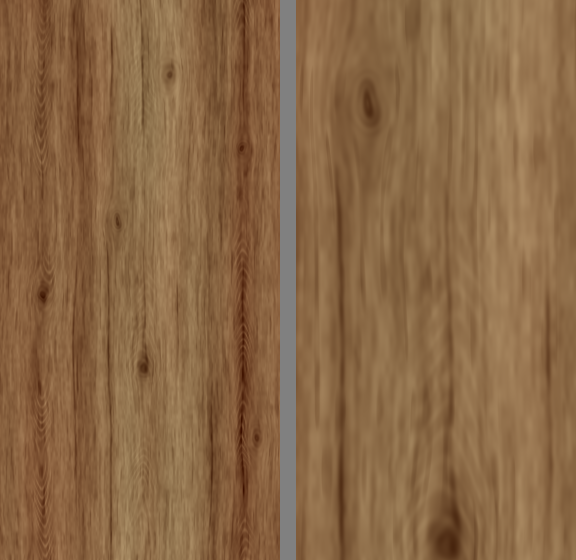
Left: the whole. Right: its middle third, enlarged.
Give the GLSL for this texture, as a Shadertoy shader.

```glsl
const float TAU = 6.2831853;

float hash(vec2 p) {
    vec3 q = fract(vec3(p.xyx) * 0.1031);
    q += dot(q, q.yzx + 33.33);
    return fract((q.x + q.y) * q.z);
}

float noise(vec2 p) {
    vec2 i = floor(p), f = fract(p);
    f = f * f * (3.0 - 2.0 * f);
    return mix(mix(hash(i), hash(i + vec2(1, 0)), f.x),
               mix(hash(i + vec2(0, 1)), hash(i + vec2(1, 1)), f.x), f.y);
}

// Noise centred on zero, stretched by separate frequencies
float streak(vec2 p, float across, float along, float seed) {
    return noise(p * vec2(across, along) + seed * 17.3) - 0.5;
}

float band(float x, float centre, float width) {
    float d = (x - centre) / width;
    return exp(-d * d);
}

float heartX(float m) { return 0.155 + 0.357 * m; }

// Knots zigzag between the three heart bands
vec2 knotCentre(float i) {
    float m = abs(2.0 - mod(i, 4.0));
    float middle = 1.0 - abs(m - 1.0);
    float shift = middle * 0.11 * sin(2.1 * (i - 1.0)) + 0.05 * step(i, 0.5);
    return vec2(heartX(m) + shift, 0.43 + 0.26 * i);
}

// Fibres spread sideways around each knot
float grainCoord(vec2 p) {
    float g = p.x + 0.022 * streak(p, 4.0, 2.2, 1.0) + 0.006 * streak(p, 14.0, 7.0, 2.0);
    for (float i = 0.0; i < 6.0; i++) {
        vec2 d = p - knotCentre(i);
        g -= 0.7 * d.x * exp(-dot(d / vec2(0.045, 0.085), d / vec2(0.045, 0.085)));
    }
    return g;
}

float knotTone(vec2 p, float i) {
    vec2 d = p - knotCentre(i);
    d += 0.016 * vec2(streak(p, 35.0, 22.0, 3.0), streak(p, 30.0, 25.0, 4.0));
    float size = mix(0.6, 1.1, hash(vec2(i, 5.0)));
    float r = length(d / vec2(0.023, 0.036)) / size;
    float halo = exp(-r * r * 0.45);
    float core = exp(-r * r * 3.0);
    float tail = band(d.x, 0.0, 0.018) * band(d.y, 0.0, 0.11);
    float rings = sin(r * 9.0 + 3.0 * noise(p * 40.0));
    return -0.30 * halo - 0.38 * core - 0.20 * tail + 0.10 * rings * halo;
}

// Nested arches along a heart band, fading in and out
float archTone(vec2 p, float g, float m) {
    float middle = 1.0 - abs(m - 1.0);
    float dx = g - heartX(m) - 0.025 * streak(p, 0.0, 3.0, 6.0 + m);
    float bend = sqrt(dx * dx + 0.00012) * mix(90.0, 60.0, middle);
    float side = m < 0.5 ? -1.0 : 1.0;
    float phase = 27.0 * p.y + side * bend + 2.6 * noise(p * vec2(14.0, 7.0));
    float line = pow(0.5 + 0.5 * sin(TAU * phase), 2.0) - 0.35;
    float patches = smoothstep(0.3, 0.7, noise(vec2(m * 9.0 + 2.0, p.y * 4.0)));
    float broken = 0.4 + noise(p * vec2(60.0, 30.0));
    return line * broken * patches * band(dx, 0.0, mix(0.025, 0.05, middle)) * mix(0.36, 0.17, middle);
}

// Thin dark splits that follow the fibres
float crackTone(vec2 p, float g, float i) {
    float x = 0.275 + 0.119 * i + 0.02 * streak(p, 0.0, 1.3, 20.0 + i);
    float present = smoothstep(0.42, 0.68, noise(vec2(i * 7.0 + 3.0, p.y * 2.3)));
    float ragged = 0.5 + noise(vec2(i * 5.0, p.y * 28.0));
    float d = g - x;
    return -present * (0.42 * ragged * band(d, 0.0, 0.0035) + 0.13 * band(d, 0.008, 0.016));
}

// Wide light and dark stripes of the boards
float boardTone(float x) {
    float t = 0.30 * band(x, 0.57, 0.17) + 0.12 * band(x, 0.41, 0.07);
    t -= 0.27 * band(x, 0.155, 0.026) + 0.13 * band(x, 0.29, 0.05);
    t -= 0.20 * band(x, 0.76, 0.04) + 0.30 * band(x, 0.868, 0.032);
    return t - 0.06 * band(x, 0.0, 0.09);
}

vec3 woodColour(float tone, float redness) {
    vec3 dark = vec3(0.40, 0.25, 0.14);
    vec3 mid = vec3(0.535, 0.387, 0.250);
    vec3 light = vec3(0.64, 0.50, 0.35);
    vec3 c = tone < 0.55 ? mix(dark, mid, tone / 0.55) : mix(mid, light, (tone - 0.55) / 0.45);
    return c + redness * vec3(0.022, -0.012, -0.008);
}

void mainImage(out vec4 fragColor, in vec2 fragCoord) {
    vec2 p = fragCoord / iResolution.x;
    float g = grainCoord(p);
    vec2 q = vec2(g, p.y);

    // Grain from broad stripes down to single fibres
    float tone = 0.55 + boardTone(g);
    tone += 0.28 * streak(q, 9.0, 0.9, 7.0) + 0.34 * streak(q, 32.0, 1.3, 8.0);
    tone += 0.30 * streak(q, 75.0, 3.5, 9.0) + 0.36 * streak(q, 150.0, 16.0, 10.0);
    tone += 0.20 * streak(q, 190.0, 60.0, 11.0);

    // Short dark pores
    tone -= 0.22 * smoothstep(0.68, 0.92, noise(q * vec2(125.0, 13.0) + 41.0));

    for (float m = 0.0; m < 3.0; m++) tone += archTone(p, g, m);
    for (float i = 0.0; i < 6.0; i++) tone += knotTone(p, i) + crackTone(p, g, i);

    float redness = 0.5 - 1.1 * band(p.x, 0.55, 0.25) + 0.9 * streak(q, 12.0, 1.5, 12.0);
    fragColor = vec4(woodColour(clamp(tone, -0.75, 1.2), redness), 1.0);
}
```
